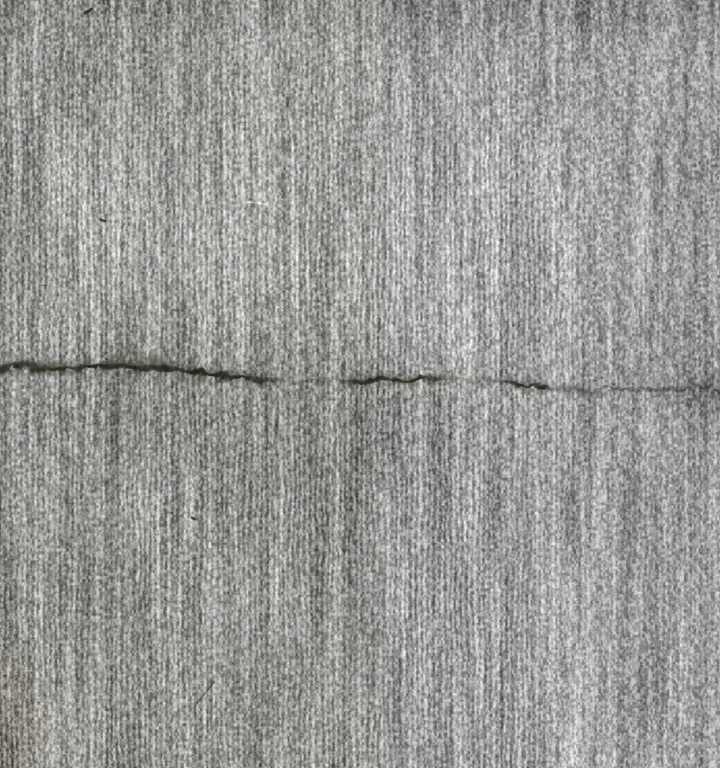
Give the GLSL for this texture, as a Shadertoy shader.

```glsl
// Brushed grey concrete with fine vertical ribs and a mossy horizontal crack.

const vec3  CONCRETE    = vec3(0.615, 0.614, 0.605);
const vec3  CRACK_COLOR = vec3(0.13, 0.14, 0.11);
const vec3  MOSS_COLOR  = vec3(0.29, 0.31, 0.23);
const float RIB_COUNT   = 138.0;  // ribs per canvas height
const float RIB_DEPTH   = 0.078;
const float STREAK      = 0.20;
const float GRAIN       = 0.31;
const float FINE_GRAIN  = 0.17;
const float CRACK_WIDTH = 0.0028;

float hash(vec2 p) {
    return fract(sin(dot(p, vec2(12.9898, 78.233))) * 43758.5453);
}

float noise(vec2 p) {
    vec2 i = floor(p), f = fract(p);
    f = f * f * (3.0 - 2.0 * f);
    return mix(mix(hash(i), hash(i + vec2(1, 0)), f.x),
               mix(hash(i + vec2(0, 1)), hash(i + vec2(1, 1)), f.x), f.y);
}

float fbm(vec2 p) {
    float sum = 0.0, amp = 0.5;
    for (int i = 0; i < 4; i++) {
        sum += amp * noise(p);
        p = p * 2.03 + 17.1;
        amp *= 0.5;
    }
    return sum / 0.9375;
}

// 1 between a and b, with soft ends
float span(float a, float b, float soft, float x) {
    return smoothstep(a - soft, a + soft, x) * (1.0 - smoothstep(b - soft, b + soft, x));
}

float blob(vec2 p, vec2 center, vec2 radius) {
    vec2 d = (p - center) / radius;
    return exp(-dot(d, d));
}

float stroke(vec2 p, vec2 a, vec2 b, float width) {
    vec2 ab = b - a;
    float t = clamp(dot(p - a, ab) / dot(ab, ab), 0.0, 1.0);
    return 1.0 - smoothstep(0.4 * width, 1.4 * width, length(p - a - t * ab));
}

float crackHeight(float x) {
    float y = 0.522 - 0.017 * smoothstep(0.17, 0.36, x) - 0.013 * smoothstep(0.64, 0.73, x);
    y += 0.003 * smoothstep(0.85, 0.94, x);
    return y + 0.012 * (fbm(vec2(x * 34.0, 3.0)) - 0.5);
}

// Broad light and dark areas of the slab
float slabTone(vec2 p) {
    float tone = 0.09 * (fbm(p * vec2(7.0, 4.0)) - 0.5);
    tone += 0.035 * blob(p, vec2(0.40, 0.70), vec2(0.45, 0.16));
    tone += 0.030 * blob(p, vec2(0.80, 0.25), vec2(0.20, 0.30));
    tone -= 0.055 * blob(p, vec2(0.46, 0.42), vec2(0.20, 0.11));
    tone -= 0.050 * blob(p, vec2(0.17, 0.45), vec2(0.12, 0.05));
    tone -= 0.045 * blob(p, vec2(0.20, 0.25), vec2(0.16, 0.14));
    tone -= 0.100 * blob(p, vec2(0.93, 0.485), vec2(0.05, 0.03));
    tone -= 0.060 * smoothstep(0.93, 1.0, p.y);
    tone -= 0.050 * (1.0 - smoothstep(0.0, 0.05, p.x));
    return tone;
}

// Ribs, long streaks and sandy grain
float surface(vec2 p) {
    float wobble = 0.7 * noise(p * vec2(45.0, 14.0)) + 0.35 * noise(p * vec2(160.0, 70.0));
    float groove = cos(6.2832 * (p.x * RIB_COUNT + wobble));
    float wear = 1.0 - 0.55 * smoothstep(0.60, 0.85, p.x);
    wear *= 1.0 - 0.35 * smoothstep(0.78, 1.0, p.y);
    wear *= 0.45 + 1.1 * fbm(p * vec2(20.0, 6.0) + 5.0);
    float v = RIB_DEPTH * wear * groove;
    v += STREAK * (noise(vec2(p.x * 150.0, p.y * 9.0)) - 0.5);
    v += 0.09 * (noise(vec2(p.x * 55.0, p.y * 3.0) + 31.0) - 0.5);
    v += GRAIN * (noise(p * vec2(370.0, 250.0)) - 0.5);
    return v + FINE_GRAIN * (noise(p * 490.0 + 9.0) - 0.5);
}

void mainImage(out vec4 fragColor, in vec2 fragCoord) {
    vec2 p = fragCoord / iResolution.y;
    vec3 color = CONCRETE + slabTone(p) + surface(p);

    // Cool on the right, warm at the lower left
    color += vec3(-0.008, 0.0, 0.014) * smoothstep(0.45, 0.9, p.x);
    color += vec3(0.012, 0.004, -0.022) * blob(p, vec2(0.0, 0.05), vec2(0.08, 0.15));

    // Crack strength and width vary along its length
    float strength = span(-0.1, 0.36, 0.02, p.x) + 0.75 * span(0.45, 0.57, 0.015, p.x)
                   + span(0.655, 0.715, 0.01, p.x) + 0.45 * span(0.73, 1.0, 0.02, p.x)
                   + 0.25 * span(0.37, 0.65, 0.02, p.x);
    strength = min(strength, 1.0);
    float bulge = blob(p, vec2(0.19, 0.52), vec2(0.065, 0.2))
                + 0.5 * blob(p, vec2(0.04, 0.52), vec2(0.025, 0.2));
    float ragged = fbm(p * 95.0);
    float offset = p.y - crackHeight(p.x) + 0.012 * (ragged - 0.5);

    float mossWidth = 0.008 + 0.012 * bulge;
    float moss = exp(-pow(offset / mossWidth, 2.0)) * strength;
    color = mix(color, MOSS_COLOR, moss * smoothstep(0.30, 0.75, ragged) * (0.65 + 0.3 * bulge));
    float stain = exp(-abs(offset) / 0.022) * strength;
    color -= 0.055 * stain;

    float width = CRACK_WIDTH * (0.5 + noise(vec2(p.x * 70.0, 8.0)) + 0.9 * bulge);
    float crack = 1.0 - smoothstep(0.35 * width, 1.5 * width, abs(offset));
    color = mix(color, CRACK_COLOR, crack * strength * (0.55 + 0.45 * noise(p * 130.0)));
    color += 0.10 * exp(-pow((offset + 0.012) / 0.005, 2.0)) * (ragged - 0.25) * strength;

    // Stray flecks and pale scratches
    float fleck = stroke(p, vec2(0.111, 0.983), vec2(0.119, 0.988), 0.0022);
    fleck = max(fleck, stroke(p, vec2(0.131, 0.714), vec2(0.137, 0.712), 0.0016));
    fleck = max(fleck, stroke(p, vec2(0.250, 0.326), vec2(0.253, 0.324), 0.0018));
    fleck = max(fleck, 0.5 * stroke(p, vec2(0.257, 0.085), vec2(0.279, 0.112), 0.0014));
    color = mix(color, CRACK_COLOR, 0.8 * fleck);
    color += 0.16 * stroke(p, vec2(0.325, 0.737), vec2(0.348, 0.734), 0.0014);

    fragColor = vec4(clamp(color, 0.0, 1.0), 1.0);
}
```
